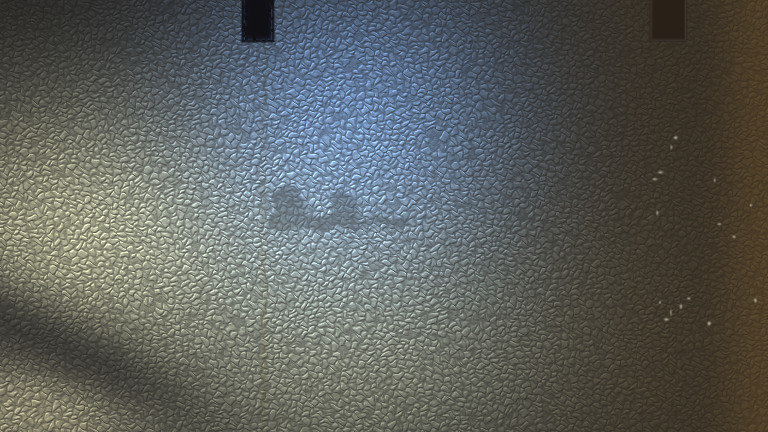
This texture is drawn by a Shadertoy shader. Its source:

```glsl
// Worn pebbled leather under mixed light: warm sheen on the left, a cool
// blue glow in the middle and a dull brown edge on the right. Warped cellular
// noise gives the grain, and its slope against the light gives the relief.

vec2 hash2(vec2 p) {
    vec3 q = fract(vec3(p.xyx) * vec3(0.1031, 0.1030, 0.0973));
    q += dot(q, q.yzx + 33.33);
    return fract((q.xx + q.yz) * q.zy);
}

// Distances to the nearest and second nearest cell centres
vec2 cellDistances(vec2 p) {
    vec2 cell = floor(p), f = fract(p), near = vec2(9.0);
    for (int y = -1; y <= 1; y++)
    for (int x = -1; x <= 1; x++) {
        vec2 offset = vec2(x, y);
        float d = length(offset + 0.05 + 0.9 * hash2(cell + offset) - f);
        near = d < near.x ? vec2(d, near.x) : vec2(near.x, min(near.y, d));
    }
    return near;
}

// Soft pebbles split by ragged creases of uneven depth, plus fine wrinkles
float leatherHeight(vec2 p) {
    vec2 warped = p + 0.007 * sin(p.yx * vec2(31.0, 23.0) + 2.0 * sin(p * 13.0))
                    + 0.0028 * sin(p.yx * vec2(197.0, 229.0) + 2.0 * sin(p * 83.0));
    warped.y += 0.12 * warped.x;
    vec2 d = cellDistances(warped * vec2(58.0, 74.0));
    float depth = 0.75 + 0.25 * sin(p.x * 173.0 + 2.0 * sin(p.y * 91.0)) * sin(p.y * 211.0 + 2.0 * sin(p.x * 67.0));
    float wrinkle = sin(p.x * 410.0 + 3.0 * sin(p.y * 260.0)) * sin(p.y * 470.0 + 2.0 * sin(p.x * 190.0));
    return depth * smoothstep(0.0, 0.5, d.y - d.x) - 0.3 * d.x + 0.09 * wrinkle;
}

float glow(vec2 uv, vec2 centre, vec2 size) {
    vec2 q = (uv - centre) / size;
    return exp(-dot(q, q));
}

float boxDistance(vec2 p, vec2 centre, vec2 halfSize) {
    vec2 q = abs(p - centre) - halfSize;
    return length(max(q, 0.0)) + min(max(q.x, q.y), 0.0);
}

// Flat two-humped stain with a thin tail
float stainDistance(vec2 p) {
    p += 0.006 * sin(p.yx * 70.0);
    float humps = min(length((p - vec2(0.665, 0.525)) * vec2(1.2, 0.9)) - 0.043,
                      length((p - vec2(0.795, 0.515)) * vec2(1.2, 0.9)) - 0.036);
    float strip = boxDistance(p, vec2(0.73, 0.487), vec2(0.105, 0.018));
    float tail = boxDistance(p, vec2(0.88, 0.487), vec2(0.07, 0.009));
    return min(min(humps, strip), tail);
}

void mainImage(out vec4 fragColor, in vec2 fragCoord) {
    vec2 uv = fragCoord / iResolution.xy;
    vec2 p = fragCoord / iResolution.y;
    float edge = 1.5 / iResolution.y;

    // Relief lit from above
    float height = leatherHeight(p);
    float slope = height - leatherHeight(p + vec2(-0.0015, 0.003));
    float tone = hash2(floor(p * 150.0)).x - 0.5;
    float grain = 0.80 + 0.27 * (height - 0.2) + 0.32 * slope + 0.08 * tone;
    float glint = smoothstep(0.2, 0.7, slope) * smoothstep(0.2, 0.7, height);

    // Broad pools of light
    vec3 light = vec3(0.19, 0.31, 0.49) * glow(uv, vec2(0.45, 0.70), vec2(0.21, 0.36));
    light += vec3(0.40, 0.40, 0.31) * glow(uv, vec2(0.09, 0.47), vec2(0.22, 0.29));
    light += vec3(0.29, 0.30, 0.24) * glow(uv, vec2(0.45, 0.22), vec2(0.28, 0.38));
    light += vec3(0.29, 0.28, 0.21) * glow(uv, vec2(0.04, 0.04), vec2(0.16, 0.13));

    // Slanted shadow at lower left
    float band = (uv.y - 0.26 + 0.8 * uv.x) / 0.095;
    light *= 1.0 - 0.8 * exp(-band * band) * (1.0 - smoothstep(0.12, 0.38, uv.x));

    // Stain dulls the sheen
    float stain = 1.0 - smoothstep(-0.006, 0.006, stainDistance(p));
    light *= 1.0 - 0.27 * stain;
    grain = mix(grain, 0.8, 0.4 * stain);

    // Brown ground, warmer at the right edge
    vec3 ground = mix(vec3(0.185, 0.18, 0.17), vec3(0.215, 0.185, 0.14), smoothstep(0.6, 0.9, uv.x));
    ground += vec3(0.08, 0.05, 0.01) * smoothstep(0.9, 1.0, uv.x);
    ground *= 1.0 - 0.15 * smoothstep(0.8, 1.0, uv.y) * (1.0 - smoothstep(0.0, 0.9, uv.x));
    vec3 color = ground * (0.7 + 0.4 * grain) + light * grain * 1.15;
    color += light * glint * 0.3 * (1.0 - 0.7 * stain);

    // Faint vertical seam
    float seam = exp(-pow((uv.x - 0.343 - 0.002 * sin(p.y * 9.0)) / 0.003, 2.0));
    color *= 1.0 - vec3(0.04, 0.07, 0.12) * seam;

    // Pale flecks on the dark side
    for (int i = 0; i < 16; i++) {
        vec2 h = hash2(vec2(float(i) * 7.3, 41.0));
        vec2 spot = vec2(1.49 + 0.27 * h.x, 0.2 + 0.5 * h.y);
        vec2 size = 0.0012 + 0.0028 * hash2(vec2(19.0, float(i) * 3.7));
        float d = (length((p - spot) / size) - 1.0) * min(size.x, size.y);
        color = mix(color, vec3(0.75, 0.72, 0.65), 0.85 * (1.0 - smoothstep(-edge, edge, d)));
    }

    // Dark strap ends along the top
    float leftStrap = boxDistance(p, vec2(0.597, 0.96), vec2(0.038, 0.058));
    float rightStrap = boxDistance(p, vec2(1.547, 0.96), vec2(0.043, 0.056));
    vec3 leftColor = vec3(0.06, 0.06, 0.08) + vec3(0.14, 0.18, 0.26) * exp(-abs(leftStrap + 0.007) / 0.003) * (0.4 + tone);
    vec3 rightColor = vec3(0.16, 0.125, 0.095) + 0.09 * exp(-abs(rightStrap + 0.003) / 0.002);
    color = mix(color, leftColor, 1.0 - smoothstep(-edge, edge, leftStrap));
    color = mix(color, rightColor, 1.0 - smoothstep(-edge, edge, rightStrap));

    fragColor = vec4(clamp(color, 0.0, 1.0), 1.0);
}
```
